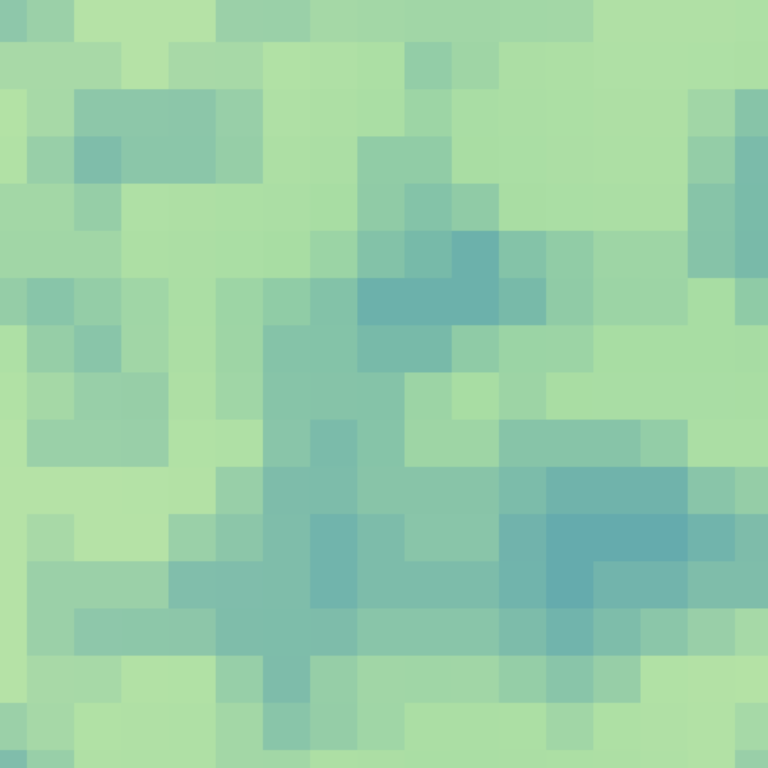
This texture is drawn by a three.js fragment shader. Its source:

```glsl
// Mosaic of square tiles: a warm green ground under stepped washes of blue.
// Gradient noise, read once per tile and cut into even levels, sets the depth
// of each wash; a broad pool deepens the lower part. Tile seams are smoothed.

varying vec2 vUv;

const float TILES = 16.27;                    // tiles across the canvas
const vec2 GRID_SHIFT = vec2(0.43, 0.62);     // part of a tile cut at the edge
const float SEAM = 0.022;                     // half width of a seam, in tiles
const float MAX_LEVEL = 6.0;
const float LEVEL_ALPHA = 0.1;                // blue added by each level

const float OPEN_DEPTH = 1.5;
const float OPEN_RELIEF = 8.2;
const float POOL_DEPTH = 4.7;
const float POOL_RELIEF = 3.0;
const vec2 POOL_CENTRE = vec2(0.64, 0.28);
const vec2 POOL_RADIUS = vec2(0.42, 0.16);

const vec3 COOL_GREEN = vec3(0.645, 0.860, 0.638);
const vec3 WARM_GREEN = vec3(0.710, 0.888, 0.650);
const vec3 WASH_BLUE = vec3(0.200, 0.530, 0.700);

float hash(vec2 p) {
  vec3 q = fract(vec3(p.xyx) * 0.1031);
  q += dot(q, q.yzx + 33.33);
  return fract((q.x + q.y) * q.z);
}

// Dot product of a random unit gradient at a lattice corner with the offset.
float cornerSlope(vec2 corner, vec2 offset) {
  float angle = 6.28318 * hash(corner);
  return dot(vec2(cos(angle), sin(angle)), offset);
}

float gradientNoise(vec2 p) {
  vec2 i = floor(p);
  vec2 f = fract(p);
  vec2 u = f * f * f * (f * (f * 6.0 - 15.0) + 10.0);
  vec2 e = vec2(1.0, 0.0);
  float low = mix(cornerSlope(i, f), cornerSlope(i + e.xy, f - e.xy), u.x);
  float high = mix(cornerSlope(i + e.yx, f - e.yx), cornerSlope(i + e.xx, f - e.xx), u.x);
  return mix(low, high, u.y);
}

float fractalNoise(vec2 p) {
  float sum = 0.0;
  float gain = 1.0;
  for (int octave = 0; octave < 2; octave++) {
    sum += gain * gradientNoise(p);
    p = p * 2.0 + 17.3;
    gain *= 0.55;
  }
  return sum;
}

// Elliptical plateau with a soft rim, 1 at its centre.
float pool(vec2 p, vec2 centre, vec2 radius) {
  vec2 d = (p - centre) / radius;
  float r2 = dot(d, d);
  return exp(-r2 * r2);
}

// Depth of the wash on a tile, in whole levels.
float washLevel(vec2 tile, vec2 place) {
  float relief = -fractalNoise(tile * 0.19 + vec2(41.37, 23.61));
  float open = OPEN_DEPTH + OPEN_RELIEF * relief;
  float deep = POOL_DEPTH + POOL_RELIEF * relief;
  float depth = mix(open, deep, pool(place, POOL_CENTRE, POOL_RADIUS));
  return clamp(floor(depth), 0.0, MAX_LEVEL);
}

// Ground colour drifts slowly, warmer to the left.
vec3 groundColor(vec2 tile, vec2 place) {
  float drift = gradientNoise(tile * 0.13 + vec2(7.4, 90.2));
  return mix(COOL_GREEN, WARM_GREEN, clamp(0.95 - 0.6 * place.x + drift, 0.0, 1.0));
}

vec3 tileColor(vec2 tile) {
  vec2 place = (tile + 0.5 - GRID_SHIFT) / TILES;
  return mix(groundColor(tile, place), WASH_BLUE, LEVEL_ALPHA * washLevel(tile, place));
}

void main() {
  // Blend the four nearest tiles across narrow seams.
  vec2 p = vUv * TILES + GRID_SHIFT - 0.5;
  vec2 tile = floor(p);
  vec2 blend = smoothstep(0.5 - SEAM, 0.5 + SEAM, fract(p));
  vec2 e = vec2(1.0, 0.0);
  vec3 lower = mix(tileColor(tile), tileColor(tile + e.xy), blend.x);
  vec3 upper = mix(tileColor(tile + e.yx), tileColor(tile + e.xx), blend.x);
  gl_FragColor = vec4(mix(lower, upper, blend.y), 1.0);
}
```
